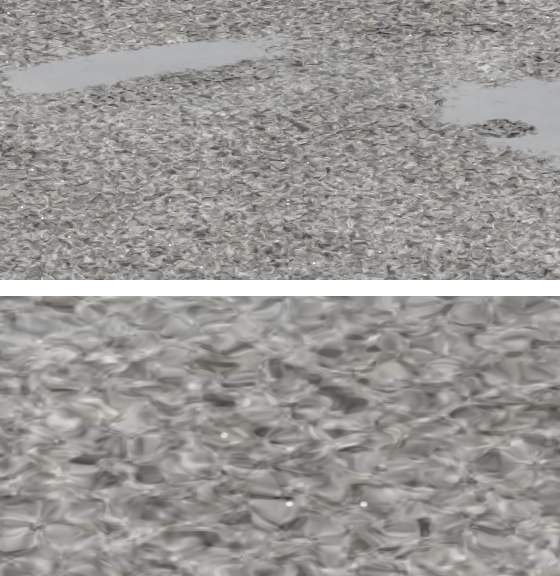
Top: the whole. Bottom: its middle third, enlarged.
A Shadertoy shader for this texture:

```glsl
float hash(vec2 p) {
    return fract(sin(dot(p, vec2(127.1, 311.7))) * 43758.5453);
}

float noise(vec2 p) {
    vec2 i = floor(p), f = fract(p);
    f = f * f * (3.0 - 2.0 * f);
    return mix(mix(hash(i), hash(i + vec2(1, 0)), f.x),
               mix(hash(i + vec2(0, 1)), hash(i + vec2(1, 1)), f.x), f.y);
}

float fbm(vec2 p) {
    float sum = 0.0, gain = 0.53;
    for (int i = 0; i < 4; i++) {
        sum += gain * noise(p);
        p = p * 2.03 + 17.3;
        gain *= 0.5;
    }
    return sum;
}

// Sheared ellipse: 1 at the centre, 0 on the rim, negative outside
float pool(vec2 p, vec2 centre, vec2 radius, float slope) {
    p -= centre;
    p.y -= slope * p.x;
    return 1.0 - length(p / radius);
}

// Flat, elongated stones with dark gaps and a few pale chips
float gravel(vec2 p, float roughness) {
    vec2 g = p * vec2(62.0, 92.0 + 18.0 * p.y);
    g += 1.4 * vec2(noise(g * 0.6 + 9.0), noise(g * 0.5 + 31.0));
    float tone = 0.26 * (noise(g) - 0.5) + 0.17 * (noise(g * 2.1 + 5.0) - 0.5);
    float gaps = smoothstep(0.6, 0.87, noise(g * vec2(0.75, 1.1) + 40.0));
    float chips = smoothstep(0.68, 0.92, noise(g * 1.2 + 83.0));
    return tone - (0.14 + 0.1 * roughness) * gaps + 0.1 * chips - 0.05 * roughness;
}

// Sparse bright pebbles, one candidate per cell
float pebbles(vec2 p) {
    vec2 q = p * vec2(55.0, 75.0), cell = floor(q);
    vec2 offset = 0.3 + 0.4 * vec2(hash(cell + 3.0), hash(cell + 8.0));
    float dist = length(fract(q) - offset);
    return step(0.994, hash(cell)) * smoothstep(0.34, 0.12, dist);
}

void mainImage(out vec4 fragColor, in vec2 fragCoord) {
    vec2 p = fragCoord / iResolution.y;
    p.x *= 2.0 * iResolution.y / iResolution.x;

    float broad = fbm(p * vec2(3.0, 7.0)) - 0.5;
    float ragged = fbm(p * vec2(9.0, 30.0) + 4.0) - 0.5;
    float fine = noise(p * vec2(55.0, 100.0) + 60.0) - 0.5;

    // Standing water
    float left = max(pool(p, vec2(0.55, 0.782), vec2(0.52, 0.056), 0.13),
                     pool(p, vec2(0.24, 0.73), vec2(0.23, 0.06), 0.1));
    float right = pool(p, vec2(2.05, 0.555), vec2(0.5, 0.155), -0.15);
    float island = pool(p, vec2(1.8, 0.54), vec2(0.13, 0.035), 0.0);
    right = min(right, 0.1 - island);
    float water = smoothstep(-0.08, 0.22, max(left, right) + 0.7 * ragged + 0.18 * fine);

    // Thin damp film and a narrow pale streak
    float film = smoothstep(-0.1, 0.7, pool(p, vec2(1.35, 0.745), vec2(1.0, 0.16), 0.07) + 1.3 * ragged);
    float fringe = smoothstep(-0.5, 0.5, pool(p, vec2(0.2, 0.65), vec2(0.4, 0.13), 0.0) + ragged);
    float streak = smoothstep(-0.3, 0.4, pool(p, vec2(0.9, 0.64), vec2(0.6, 0.016), 0.09) + 1.5 * ragged);
    float damp = max(max(0.5 * film, 0.4 * fringe), 0.65 * streak);

    // Coarse, darker beds
    float bed = max(pool(p, vec2(0.42, 0.645), vec2(0.24, 0.04), 0.02),
                    pool(p, vec2(0.87, 0.74), vec2(0.32, 0.045), 0.13));
    bed = max(bed, pool(p, vec2(1.66, 0.895), vec2(0.46, 0.026), 0.02));
    bed = max(bed, max(pool(p, vec2(1.97, 0.79), vec2(0.2, 0.04), 0.05), island));
    float rough = smoothstep(-0.15, 0.5, bed + 0.9 * ragged);

    float grain = gravel(p, rough);
    float stone = 0.598 + 0.13 * broad + grain * (1.0 - 0.4 * damp) + 0.075 * damp;
    float warmth = 0.6 + 0.8 * smoothstep(0.5, 0.8, noise(p * vec2(22.0, 36.0) + 12.0));
    vec3 asphalt = stone + vec3(0.009, 0.0, -0.012) * warmth * (1.0 - damp);
    asphalt += 0.3 * pebbles(p) * vec3(1.0, 0.98, 0.94);

    float sheen = 0.703 + 0.06 * broad + 0.025 * ragged + 0.015 * fine;
    vec3 puddle = sheen + vec3(-0.003, 0.0, 0.006);
    fragColor = vec4(clamp(mix(asphalt, puddle, water), 0.0, 1.0), 1.0);
}
```
